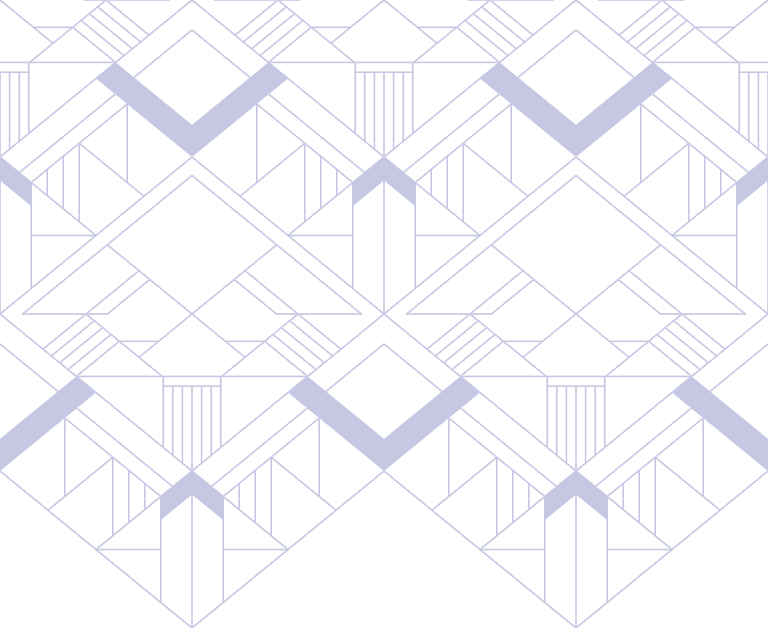
Reproduce this pattern procedurally as a Shadertoy shader.

```glsl
// Art deco half-drop lattice of thin lines, gables, fluted columns and solid chevrons.
#define INK vec3(0.775, 0.780, 0.885)
#define PAPER vec3(1.0)
#define CELLS 4.0          // half motifs across and down the canvas
#define ROWS 2
#define LINE_WIDTH 0.0021  // fraction of canvas width
#define BAND 0.205         // thickness of the large chevron
#define LADDER 0.552       // offset of the ladder's inner rail
#define COLUMN 0.15        // half width of the fluted column
#define POST 0.1625        // half width of the lower post
#define CAP 0.15           // thickness of the small chevron

// Distance to a segment given in cell units, measured in canvas widths.
float seg(vec2 p, vec2 cell, float ax, float ay, float bx, float by) {
    vec2 pa = (p - vec2(ax, ay)) * cell;
    vec2 ba = vec2(bx - ax, by - ay) * cell;
    return length(pa - ba * clamp(dot(pa, ba) / dot(ba, ba), 0.0, 1.0));
}

// Large diamond and wedges above the gable.
float diamondLines(vec2 p, vec2 c) {
    float d = seg(p, c, 0.0, -0.882, 0.882, 0.0);
    d = min(d, seg(p, c, 0.882, 0.0, 0.44, 0.0));
    d = min(d, seg(p, c, 0.441, -0.441, 0.0, 0.0));
    d = min(d, seg(p, c, 0.276, -0.276, LADDER, 0.0));
    return min(d, seg(p, c, 0.22, -0.22, 0.44, 0.0));
}

// Gable roof, ladder and fluted column.
float gableLines(vec2 p, vec2 c) {
    float base = 0.5 * (1.0 - BAND);
    float d = seg(p, c, 1.0, 0.0, 0.0, 1.0);
    d = min(d, seg(p, c, LADDER, 0.0, LADDER - base, base));
    d = min(d, seg(p, c, 0.0, 0.0, 0.276, 0.276));
    d = min(d, seg(p, c, 0.378, 0.174, 0.174, 0.174));
    d = min(d, seg(p, c, 0.0, base, 1.0 - base, base));
    d = min(d, seg(p, c, 0.0, 0.46, COLUMN, 0.46));
    d = min(d, seg(p, c, COLUMN, base, COLUMN, 0.46));
    d = min(d, seg(p, c, 1.0, 0.191, 0.698, 0.493));
    for (int i = 0; i < 5; i++) {
        float k = mix(LADDER, BAND, float(i) / 4.0);
        d = min(d, seg(p, c, 0.5 * (LADDER + k), 0.5 * (LADDER - k),
                             0.5 * (1.0 + k), 0.5 * (1.0 - k)));
    }
    for (int i = 0; i < 4; i++) {
        float u = COLUMN * float(i) / 3.0;
        d = min(d, seg(p, c, u, 0.46, u, 1.0 - u));
    }
    return d;
}

// Rails, post and striped panels below the gable.
float lowerLines(vec2 p, vec2 c) {
    float rail = 1.0 + 2.0 * POST;
    float top = 0.5 * rail;
    float d = seg(p, c, 1.0, 1.0, 0.0, 2.0);
    d = min(d, seg(p, c, 0.6, 0.6, 0.1, 1.1));
    d = min(d, seg(p, c, top, top, POST, 1.0 + POST));
    d = min(d, seg(p, c, top, top, top, top + 0.5));
    d = min(d, seg(p, c, top - 0.25, top + 0.25, 0.75, 1.25));
    d = min(d, seg(p, c, 0.0, 1.0, 0.5, 1.5));
    d = min(d, seg(p, c, POST, 1.5, 0.5, 1.5));
    d = min(d, seg(p, c, POST, 1.0 + POST, POST, 2.0 - POST));
    d = min(d, seg(p, c, 0.0, 1.0 + CAP, 0.0, 2.0));
    for (int i = 1; i < 4; i++) {
        float u = mix(POST, top - 0.25, float(i) / 3.0);
        d = min(d, seg(p, c, u, rail - u, u, 1.0 + u));
    }
    return d;
}

// Signed distance to the two solid chevrons.
float chevrons(vec2 p, vec2 c) {
    float diagonal = 1.0 / length(1.0 / c);
    float rise = p.y - p.x;
    float large = max(abs(rise + 0.5 * BAND) - 0.5 * BAND, 1.0 - p.x - p.y) * diagonal;
    float small = max((abs(rise - 1.0 - 0.5 * CAP) - 0.5 * CAP) * diagonal, (p.x - POST) * c.x);
    return min(large, small);
}

void mainImage(out vec4 fragColor, in vec2 fragCoord) {
    vec2 grid = fragCoord / iResolution.xy * CELLS;
    grid.y = CELLS - grid.y;
    vec2 cell = vec2(1.0, iResolution.y / iResolution.x) / CELLS;
    float pixel = 1.0 / iResolution.x;

    // Mirrored motif; each row shifts by half a repeat.
    float d = 1.0;
    for (int row = 0; row < ROWS; row++) {
        float r = float(row);
        vec2 p = vec2(abs(mod(grid.x + 1.0 - r, 2.0) - 1.0), grid.y - 2.0 * r);
        float lines = min(diamondLines(p, cell), min(gableLines(p, cell), lowerLines(p, cell)));
        d = min(d, min(lines - 0.5 * LINE_WIDTH, chevrons(p, cell)));
    }

    float ink = clamp(0.5 - d / pixel, 0.0, 1.0);
    fragColor = vec4(mix(PAPER, INK, ink), 1.0);
}
```
